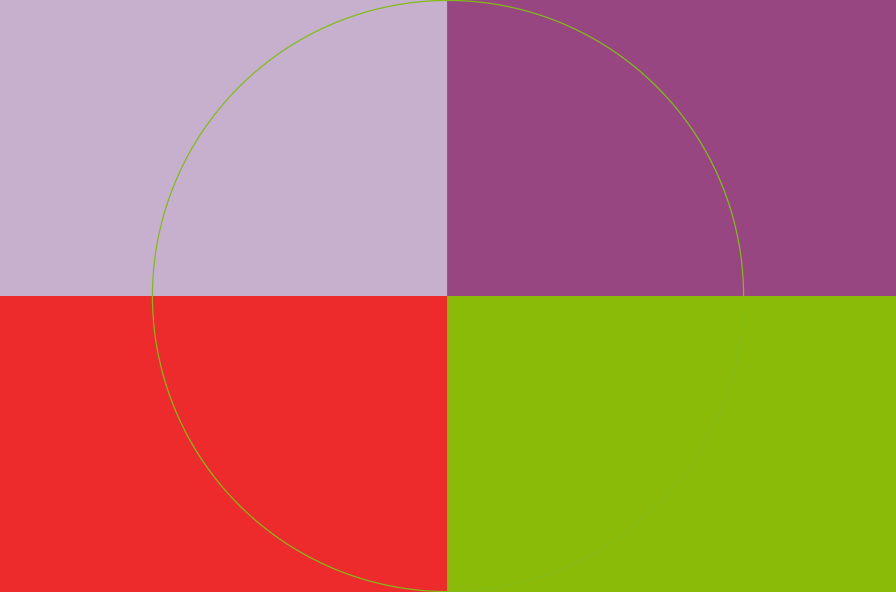
Write a Shadertoy shader that draws this background.

```glsl
#define LILAC vec3(0.776, 0.690, 0.804)
#define PLUM vec3(0.592, 0.275, 0.506)
#define RED vec3(0.929, 0.165, 0.173)
#define GREEN vec3(0.541, 0.733, 0.031)
#define RING_COLOR vec3(0.510, 0.730, 0.090)
#define SPLIT vec2(0.499, 0.5)
#define RING_RADIUS 0.4993
#define RING_WIDTH 0.0021

// Antialiased step: 0 below zero, 1 above, blended across one pixel
float softStep(float signedDistance, float pixel) {
    return clamp(signedDistance / pixel + 0.5, 0.0, 1.0);
}

void mainImage(out vec4 fragColor, in vec2 fragCoord) {
    float pixel = 1.0 / iResolution.y;
    vec2 point = fragCoord * pixel;
    vec2 canvas = vec2(iResolution.x * pixel, 1.0);

    // Four flat quadrants
    vec2 fromSplit = point - SPLIT * canvas;
    float right = softStep(fromSplit.x, pixel);
    float upper = softStep(fromSplit.y, pixel);
    vec3 color = mix(mix(RED, GREEN, right), mix(LILAC, PLUM, right), upper);

    // Thin ring spanning the full height
    float ringDistance = abs(length(point - 0.5 * canvas) - RING_RADIUS);
    float ringWidth = max(RING_WIDTH, pixel);
    float coverage = softStep(0.5 * ringWidth - ringDistance, pixel);
    color = mix(color, RING_COLOR, coverage * RING_WIDTH / ringWidth);

    fragColor = vec4(color, 1.0);
}
```
